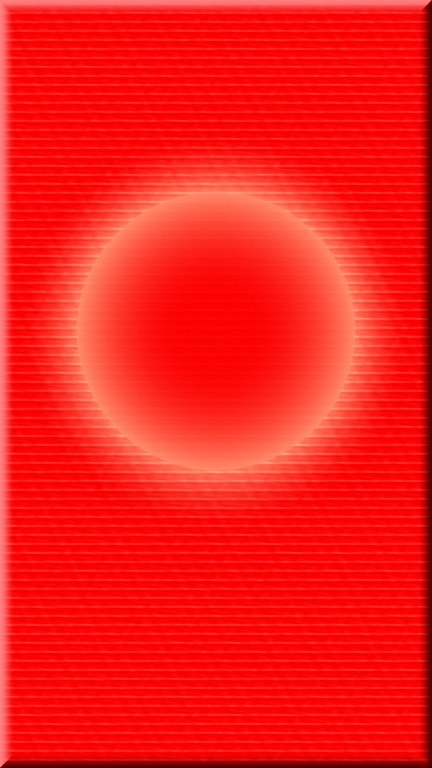
This background is drawn by a WebGL 1 fragment shader. Its source:

```glsl
precision highp float;

uniform vec2 u_resolution;

#define DISC_CENTER vec2(0.5, 0.569)
#define DISC_RADIUS 0.322
#define INNER_FADE 0.235
#define OUTER_FADE 0.135
#define BEVEL_WIDTH 0.034
#define GROOVE_COUNT 85.33
#define GROOVE_LIGHT 0.17
#define BASE_RED vec3(0.985, 0.012, 0.012)
#define GLOW_COLOR vec3(1.0, 0.54, 0.41)
#define BEVEL_LIGHT vec3(1.0, 0.52, 0.52)
#define BEVEL_DARK vec3(0.16, 0.0, 0.0)

// Layered sines give a fine grain, roughly between -1 and 1
float fineGrain(vec2 p) {
    float sum = 0.0;
    float weight = 0.5;
    vec2 frequency = vec2(97.0, 263.0);
    for (int i = 0; i < 4; i++) {
        float bend = 2.0 * sin(p.y * frequency.y * 0.7 - p.x * 43.0);
        sum += weight * sin(p.x * frequency.x + p.y * frequency.y + bend);
        frequency *= vec2(1.53, 1.27);
        weight *= 0.65;
    }
    return sum;
}

// Straight thin ridges with a soft dark lip and faint grain between them
float grooves(vec2 p, float height, float grain) {
    float offset = fract(p.y / height * GROOVE_COUNT + 0.6) - 0.5;
    float ridge = exp(-offset * offset * 65.0);
    float lip = exp(-pow(offset + 0.27, 2.0) * 65.0);
    return ridge * (0.95 + 0.2 * grain) - 0.3 * lip + 0.18 * grain;
}

// Halo strength, peaking on the rim and fading on both sides
float haloStrength(float rimDistance) {
    float inside = clamp(1.0 + rimDistance / INNER_FADE, 0.0, 1.0);
    float outside = clamp(1.0 - rimDistance / OUTER_FADE, 0.0, 1.0);
    inside = pow(inside, 1.85);
    outside = 0.88 * pow(outside, 1.7);
    float edge = 0.75 / u_resolution.x;
    return mix(inside, outside, smoothstep(-edge, edge, rimDistance));
}

void main() {
    vec2 p = gl_FragCoord.xy / u_resolution.x;
    float height = u_resolution.y / u_resolution.x;
    float pixel = 1.0 / u_resolution.x;

    // Disc and halo
    vec2 center = DISC_CENTER * vec2(1.0, height);
    float rimDistance = length(p - center) - DISC_RADIUS;
    vec3 color = mix(BASE_RED, GLOW_COLOR, haloStrength(rimDistance));

    // Straight grooves, nearly hidden inside the disc
    float cover = mix(0.12, 1.0, smoothstep(-pixel, pixel, rimDistance));
    float relief = grooves(p, height, fineGrain(p)) * cover;
    color += GROOVE_LIGHT * relief * vec3(0.3, 0.9, 0.85);

    // Mitred bevel: lit on left and top, shaded on right and bottom
    float litDepth = min(p.x, height - p.y);
    float shadeDepth = min(1.0 - p.x, p.y);
    float shadeSide = smoothstep(-pixel, pixel, litDepth - shadeDepth);
    float lit = 1.0 - smoothstep(0.0, 1.0, litDepth / BEVEL_WIDTH);
    float shade = 1.0 - smoothstep(-0.25, 1.0, shadeDepth / BEVEL_WIDTH);
    color = mix(color, BEVEL_LIGHT, 0.95 * lit * (1.0 - shadeSide));
    color = mix(color, BEVEL_DARK, shade * shadeSide);

    gl_FragColor = vec4(clamp(color, 0.0, 1.0), 1.0);
}
```
